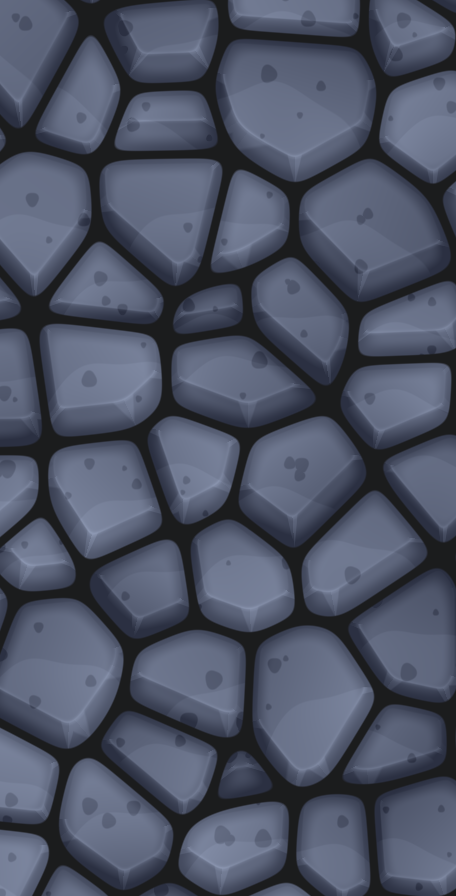
A WebGL 2 fragment shader for this texture:

```glsl
#version 300 es
precision highp float;

uniform vec2 u_resolution;
out vec4 fragColor;

const float ROWS = 9.8;
const vec2 CELL = vec2(1.3, 1.0);
const float GAP = 0.045;
const vec3 MORTAR = vec3(0.105, 0.108, 0.115);
const vec3 SLATE_DARK = vec3(0.17, 0.19, 0.26);
const vec3 SLATE_LIGHT = vec3(0.51, 0.55, 0.65);

struct Stone {
  float edge;   // rounded distance to the outline
  float face;   // distance to the rim of the top face
  float ridge;  // distance to the crease between two sides
  vec2 normal;  // outward direction of the nearest side
};

float hash(vec2 p, float seed) {
  return fract(sin(dot(p, vec2(127.1, 311.7)) + seed * 74.7) * 43758.55);
}

// Stone centre in xy, size weight in z
vec3 stoneSite(vec2 cell) {
  vec2 jitter = 0.14 + 0.72 * vec2(hash(cell, 1.0), hash(cell, 2.0));
  vec2 stagger = vec2(0.5 * mod(cell.y, 2.0), 0.0);
  return vec3((cell + stagger + jitter) * CELL, 0.65 * hash(cell, 3.0));
}

float power(vec2 p, vec3 site) {
  vec2 d = p - site.xy;
  return dot(d, d) - site.z;
}

vec2 nearestCell(vec2 p) {
  vec2 base = floor(p / CELL), best = base;
  float least = 1e5;
  for (int y = -2; y <= 2; y++)
  for (int x = -2; x <= 2; x++) {
    vec2 cell = base + vec2(x, y);
    float d = power(p, stoneSite(cell));
    if (d < least) { least = d; best = cell; }
  }
  return best;
}

// Sides that point down are cut deeper
float bevelWidth(vec2 normal, float depth) {
  return 0.10 + depth * smoothstep(0.1, -0.8, normal.y);
}

Stone measureStone(vec2 p, vec2 cell, float depth) {
  vec3 site = stoneSite(cell);
  float own = power(p, site);
  float edgeSum = 0.0, faceSum = 0.0, first = 1e5, second = 1e5;
  vec2 normal = vec2(0.0, 1.0);
  for (int y = -2; y <= 2; y++)
  for (int x = -2; x <= 2; x++) {
    if (x == 0 && y == 0) continue;
    vec3 other = stoneSite(cell + vec2(x, y));
    vec2 span = other.xy - site.xy;
    float len = length(span);
    float d = (power(p, other) - own) / (2.0 * len);
    float f = d - bevelWidth(span / len, depth);
    edgeSum += exp(-d / 0.065);
    faceSum += exp(-f / 0.03);
    if (f < first) { second = first; first = f; normal = span / len; }
    else second = min(second, f);
  }
  return Stone(-0.065 * log(edgeSum), -0.03 * log(faceSum), second - first, normal);
}

// Scattered round pits, with coverage from 0 to 1
float pits(vec2 q, vec2 cell, float px) {
  float cover = 0.0;
  for (float i = 0.0; i < 4.0; i++) {
    vec2 at = vec2(hash(cell, 10.0 + i), hash(cell, 20.0 + i)) - 0.5;
    float size = mix(0.025, 0.095, pow(hash(cell, 30.0 + i), 2.0));
    vec2 d = (q - at * vec2(1.3, 1.0)) * vec2(1.0, 0.9);
    float wobble = 1.0 + 0.08 * sin(3.0 * atan(d.y, d.x + 1e-4) + i);
    cover = max(cover, smoothstep(px, -px, length(d) - size * wobble));
  }
  return cover;
}

float stoneTone(Stone s, vec2 q, vec2 cell, float px) {
  // Top face: slanted gradient and a curved sheen
  vec2 slope = vec2(hash(cell, 4.0) - 0.5, mix(-0.45, 0.55, hash(cell, 5.0)));
  float tone = 0.68 + 0.3 * (hash(cell, 6.0) - 0.5) + 0.55 * dot(q, slope);
  vec2 sheenAt = vec2(hash(cell, 7.0) - 0.5, -0.95);
  float sheen = length(q - sheenAt) - 1.05 + 0.04 * sin(q.x * 7.0);
  tone += 0.09 * smoothstep(px, -px, sheen) * smoothstep(-0.8, 0.0, sheen);

  // Sides
  float below = smoothstep(0.15, -0.35, s.normal.y);
  float side = tone - mix(0.07, 0.25 - 0.12 * s.normal.x, below);
  tone = mix(side, tone, smoothstep(-px, px, s.face));

  // Worn rim and tapering crease
  float corner = exp(-s.ridge * 3.0);
  float rim = exp(-pow(s.face / 0.022, 2.0));
  float taper = 0.075 * clamp(1.0 + s.face / 0.26, 0.0, 1.0);
  float crease = smoothstep(px, -px, s.ridge - taper) * smoothstep(0.02, -0.02, s.face);
  tone += below * (0.20 * rim * corner + 0.16 * crease);

  // Pits and shaded outline
  tone -= 0.24 * pits(q, cell, px);
  return tone - 0.34 * (1.0 - smoothstep(GAP, GAP + 0.2, s.edge));
}

void main() {
  float px = ROWS / u_resolution.y;
  vec2 p = gl_FragCoord.xy * px + vec2(3.0, 5.0);
  vec2 cell = nearestCell(p);
  float depth = mix(0.08, 0.27, hash(cell, 8.0));
  Stone stone = measureStone(p, cell, depth);
  float tone = stoneTone(stone, p - stoneSite(cell).xy, cell, px);
  vec3 slate = mix(SLATE_DARK, SLATE_LIGHT, clamp(tone, 0.0, 1.12));
  float cover = smoothstep(GAP - px, GAP + px, stone.edge);
  fragColor = vec4(mix(MORTAR, slate, cover), 1.0);
}
```
